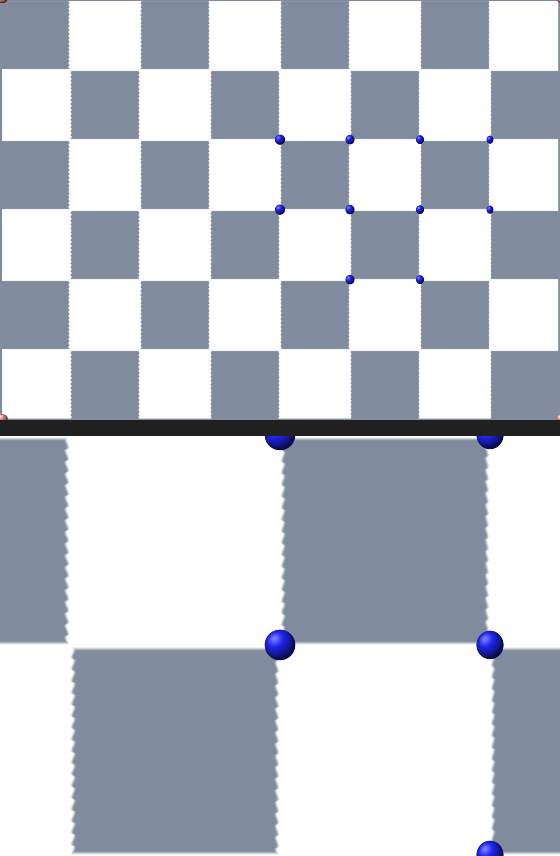
Top, the full canvas; bottom, a detail of the centre.
Give the GLSL for this pattern, as a Shadertoy shader.

```glsl
// An 8 by 6 checkerboard of white and slate cells with soft, finely toothed edges,
// a thin slate frame, and small glossy balls on some corners of the grid.
// Distances are in cells; the frame and wrapped balls let the board tile.

const vec2 BOARD = vec2(8.0, 6.0);

float hash(float n) {
    return fract(sin(n * 12.99) * 437.58);
}

// Sawtooth with a softened drop, from 0 to 1
float sawtooth(float t) {
    t = fract(t);
    return smoothstep(0.0, 0.75, t) * (1.0 - smoothstep(0.75, 1.0, t));
}

// Coverage of the white cells, which spill a little over the slate ones
float whiteCover(vec2 p, float pixel) {
    vec2 cell = floor(p);
    vec2 gap = 0.5 - abs(fract(p) - 0.5);

    // Teeth on the upright edges grow fainter towards the right
    float edge = floor(p.x + 0.5);
    float depth = mix(0.018, 0.004, edge / BOARD.x);
    gap.x -= depth * (sawtooth(p.y * 18.0 + hash(edge)) - 0.4);

    float slate = smoothstep(0.003, max(0.025, pixel), min(gap.x, gap.y));
    bool isWhite = mod(cell.x + cell.y, 2.0) < 0.5;
    float cover = isWhite ? 1.0 : 1.0 - slate;

    // Slate frame around the whole board
    vec2 inside = min(p - vec2(0.03, 0.02), BOARD - vec2(0.025, 0.015) - p);
    float aa = 0.6 * max(pixel, 0.012);
    return cover * smoothstep(-aa, aa, min(inside.x, inside.y));
}

// Lit sphere, wrapped around the board edges
void drawBall(inout vec3 color, vec2 p, vec2 center, vec2 radius, vec3 tint, float pixel) {
    vec2 d = mod(p - center + 0.5 * BOARD, BOARD) - 0.5 * BOARD;
    vec2 n = d / radius;
    float dist = length(n);
    float cover = 1.0 - smoothstep(-0.5, 0.5, (dist - 1.0) * radius.y / pixel);

    vec3 normal = normalize(vec3(n, sqrt(max(1.0 - dist * dist, 0.0))));
    float light = max(dot(normal, normalize(vec3(-0.35, 0.4, 0.8))), 0.0);
    vec3 shaded = tint * (0.3 + 0.75 * light) + 0.35 * pow(light, 14.0);
    color = mix(color, shaded, cover);
}

void mainImage(out vec4 fragColor, in vec2 fragCoord) {
    vec2 p = fragCoord / iResolution.xy * BOARD;
    float pixel = BOARD.y / iResolution.y;

    // Checkerboard
    vec3 color = mix(vec3(0.50, 0.55, 0.62), vec3(1.0), whiteCover(p, pixel));

    // Blue balls: two rows of four and a lower row of two, shrinking rightwards
    for (int i = 0; i < 10; i++) {
        int row = i / 4;
        float column = float(i % 4 + (row == 2 ? 1 : 0));
        vec2 center = vec2(4.0 + column, 4.005 - float(row));
        float size = 0.073 - 0.005 * column;
        vec2 radius = size * vec2(1.0 - 0.05 * column, 1.0);
        drawBall(color, p, center, radius, vec3(0.12, 0.14, 0.92), pixel);
    }

    // Pale red ball at the origin
    drawBall(color, p, vec2(0.03, 0.02), vec2(0.08, 0.065), vec3(0.9, 0.55, 0.55), pixel);

    fragColor = vec4(color, 1.0);
}
```
